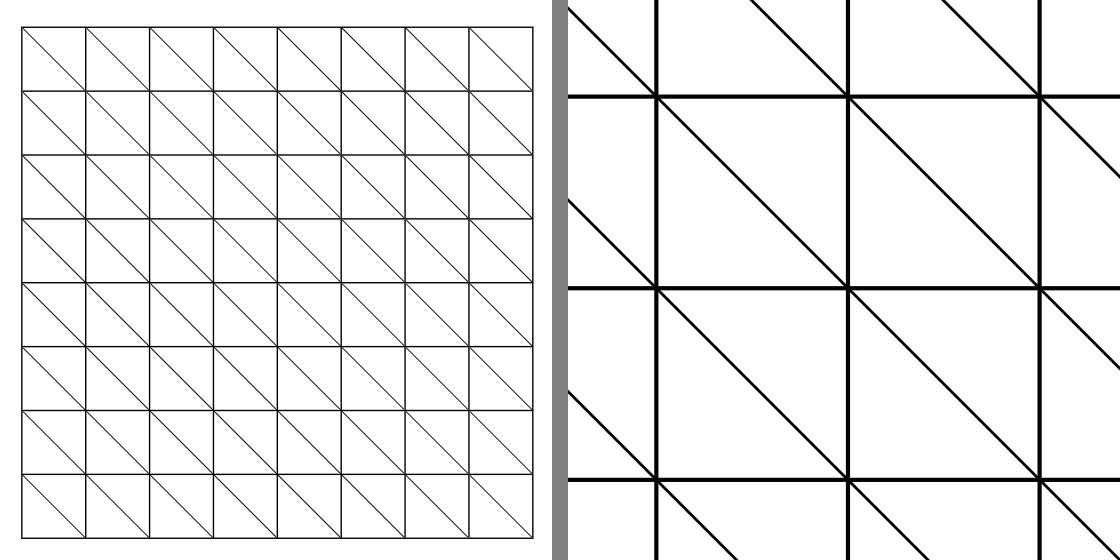
Left: the whole. Right: its middle third, enlarged.
A Shadertoy shader for this pattern:

```glsl
// Layout, in units of the canvas height
const float CELLS = 8.0;
const float CELL_SIZE = 0.11406;
const vec2 GRID_CENTER = vec2(0.5024, 0.4951); // fraction of the canvas
const float GRID_WIDTH = 0.00250;
const float DIAGONAL_WIDTH = 0.00168;

const vec3 PAPER = vec3(1.0);
const vec3 INK = vec3(0.0);

// Antialiased coverage of a line from the distance to its axis
float lineCoverage(float dist, float width, float pixel) {
    return clamp((0.5 * width - dist) / pixel + 0.5, 0.0, 1.0);
}

// Distance to the nearest horizontal or vertical line, in cells
float gridDistance(vec2 g) {
    vec2 d = abs(g - clamp(round(g), 0.0, CELLS));
    return min(d.x, d.y);
}

// Distance to the nearest falling diagonal, in cells
float diagonalDistance(vec2 g) {
    float s = g.x + g.y;
    return abs(s - round(s)) * inversesqrt(2.0);
}

void mainImage(out vec4 fragColor, in vec2 fragCoord) {
    float pixel = 1.0 / iResolution.y;
    vec2 p = (fragCoord - GRID_CENTER * iResolution.xy) * pixel;
    vec2 g = p / CELL_SIZE + 0.5 * CELLS;

    // Clip every line to the outer square
    vec2 edge = abs(g - 0.5 * CELLS) - 0.5 * CELLS;
    float outside = max(edge.x, edge.y);
    float grid = max(gridDistance(g), outside) * CELL_SIZE;
    float diagonal = max(diagonalDistance(g), outside) * CELL_SIZE;

    // Ink on paper
    float ink = max(lineCoverage(grid, GRID_WIDTH, pixel),
                    lineCoverage(diagonal, DIAGONAL_WIDTH, pixel));
    fragColor = vec4(mix(PAPER, INK, ink), 1.0);
}
```
